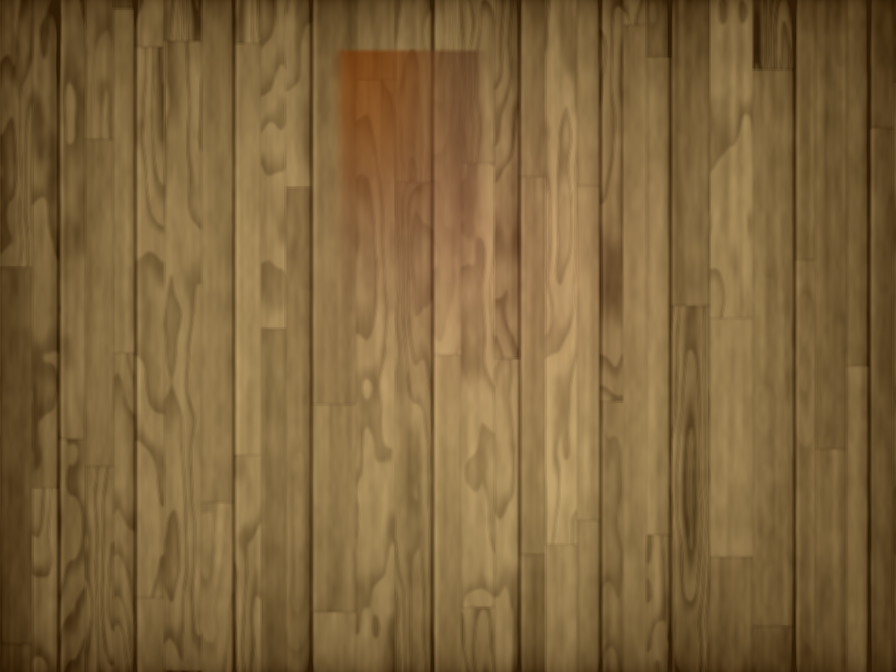
Write a Shadertoy shader that draws this texture.

```glsl
// Vertical brown wood planks with figured grain, a warm stain and dark borders.

const vec3 OAK_MID = vec3(0.54, 0.44, 0.27);
const vec3 OAK_RANGE = vec3(0.33, 0.31, 0.24);
const vec3 STAIN_ORANGE = vec3(0.07, -0.02, -0.08);
const vec3 STAIN_ROSE = vec3(0.025, -0.015, 0.01);
const float BOARD_WIDTH = 0.135;
const float BOARD_OFFSET = 0.078;
const float SOFTNESS = 0.0019;

struct Cell { float id; float low; float high; };

float hash(vec2 p) {
    vec3 q = fract(p.xyx * 0.1031);
    q += dot(q, q.yzx + 33.33);
    return fract((q.x + q.y) * q.z);
}

float noise(vec2 p) {
    vec2 i = floor(p), f = fract(p);
    f = f * f * (3.0 - 2.0 * f);
    return mix(mix(hash(i), hash(i + vec2(1, 0)), f.x),
               mix(hash(i + vec2(0, 1)), hash(i + vec2(1, 1)), f.x), f.y);
}

float fbm(vec2 p) {
    float sum = 0.0, weight = 0.55;
    for (int i = 0; i < 3; i++) {
        sum += weight * noise(p);
        p = p * 2.03 + 17.0;
        weight *= 0.5;
    }
    return sum;
}

// Irregular one-dimensional cells: jittered unit borders
float border(float i, float jitter, float seed) {
    return i + jitter * (hash(vec2(i + 40.0, seed)) - 0.5);
}

Cell findCell(float x, float jitter, float seed) {
    float i = floor(x);
    if (x < border(i, jitter, seed)) i -= 1.0;
    else if (x >= border(i + 1.0, jitter, seed)) i += 1.0;
    return Cell(i, border(i, jitter, seed), border(i + 1.0, jitter, seed));
}

// Straight fibres, mottling and nested cathedral rings
float woodGrain(vec2 p, float seed, float figure) {
    vec2 q = p + vec2(seed * 7.3, seed * 3.1);
    float fibre = fbm(q * vec2(110.0, 2.5)) - 0.48;
    float mottle = noise(q * vec2(75.0, 24.0)) - 0.5;
    float pores = noise(q * vec2(210.0, 60.0)) - 0.5;
    float field = noise(q * vec2(24.0, 3.2));
    float wobble = noise(q * vec2(55.0, 19.0));
    float phase = fract(field * 5.0 + wobble * 0.7);
    float ring = smoothstep(0.45, 0.95, phase) * (1.0 - smoothstep(0.95, 1.0, phase));
    float knot = smoothstep(0.74, 0.95, field);
    return 0.42 * fibre + 0.17 * mottle + 0.12 * pores
         - figure * (0.34 * (ring - 0.25) + 0.28 * knot);
}

// Tone of the planks at a point, measured in canvas heights
float plankTone(vec2 p) {
    float x = (p.x - BOARD_OFFSET) / BOARD_WIDTH;
    Cell board = findCell(x, 0.4, 3.0);
    float width = (board.high - board.low) * BOARD_WIDTH;
    float u = (x - board.low) / (board.high - board.low);

    // Each board has three strips, cut into lengths
    float cutA = 0.34 + 0.12 * (hash(vec2(board.id, 11.0)) - 0.5);
    float cutB = 0.67 + 0.12 * (hash(vec2(board.id, 12.0)) - 0.5);
    float strip = step(cutA, u) + step(cutB, u);
    float stripId = board.id * 3.0 + strip + 50.0;
    float y = p.y * 1.5 + hash(vec2(stripId, 5.0));
    Cell piece = findCell(y, 0.7, stripId);

    float seed = hash(vec2(stripId, piece.id + 9.0));
    float figure = smoothstep(0.25, 0.75, hash(vec2(piece.id + 21.0, stripId)));
    float tone = 0.3 * (seed - 0.5) + 0.26 * (hash(vec2(stripId, 31.0)) - 0.5)
               + 0.12 * (hash(vec2(board.id + 60.0, 8.0)) - 0.5);
    tone += woodGrain(p, seed * 9.0 + stripId, figure);

    // Dark board seams with a lit left rim, faint strip and end joints
    float fromLeft = u * width, fromRight = (1.0 - u) * width;
    float stripGap = min(abs(u - cutA), abs(u - cutB)) * width;
    float endGap = min(y - piece.low, piece.high - y) / 1.5;
    tone -= 0.75 * (1.0 - smoothstep(0.0005, 0.0035, min(fromLeft, fromRight)));
    tone -= 0.18 * (1.0 - smoothstep(0.0, 0.018, fromRight));
    tone += 0.16 * smoothstep(0.002, 0.004, fromLeft) * (1.0 - smoothstep(0.004, 0.010, fromLeft));
    tone -= 0.13 * (1.0 - smoothstep(0.0, 0.003, stripGap));
    tone -= 0.15 * (1.0 - smoothstep(0.0, 0.003, endGap));
    return tone;
}

void mainImage(out vec4 fragColor, in vec2 fragCoord) {
    vec2 uv = fragCoord / iResolution.xy;
    vec2 p = fragCoord / iResolution.y;

    // Soft focus from a small grid of samples
    float tone = 0.0;
    for (int i = 0; i < 9; i++)
        tone += plankTone(p + SOFTNESS * vec2(i % 3 - 1, i / 3 - 1)) / 9.0;

    // Stain: sharp upper edge, fading downwards, with calmer grain
    float sides = smoothstep(0.49, 0.52, p.x) * (1.0 - smoothstep(0.70, 0.73, p.x));
    float stain = sides * smoothstep(0.45, 0.80, p.y) * (1.0 - smoothstep(0.92, 0.93, p.y));
    float streaks = fbm(vec2(p.x * 60.0, p.y * 1.5)) - 0.48;
    tone = mix(tone, 0.35 * tone + 0.5 * streaks - 0.36, stain * 0.85);

    // Lighting: dark borders and a glow below the centre
    vec2 inner = uv * (1.0 - uv) + 0.006;
    float vignette = min(pow(16.0 * inner.x * inner.y, 0.2), 1.0);
    vec2 glow = (uv - vec2(0.51, 0.34)) / vec2(0.22, 0.30);
    tone += 0.17 - 1.5 * (1.0 - vignette) + 0.12 * exp(-dot(glow, glow));

    vec3 color = OAK_MID + OAK_RANGE * clamp(tone, -1.05, 0.62);
    float orange = stain * smoothstep(0.55, 0.95, p.y) * (1.0 - smoothstep(0.54, 0.70, p.x));
    vec2 haze = (uv - vec2(0.54, 0.62)) / vec2(0.16, 0.22);
    color += STAIN_ORANGE * orange + STAIN_ROSE * (exp(-dot(haze, haze)) + 0.6 * stain);
    fragColor = vec4(clamp(color, 0.0, 1.0), 1.0);
}
```
